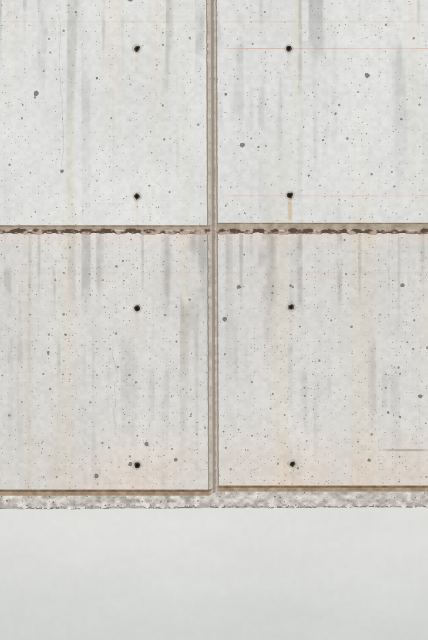
Reproduce this texture procedurally as a Shadertoy shader.

```glsl
float hash(vec2 p) {
    return fract(sin(dot(p, vec2(127.1, 311.7))) * 43758.5453);
}

float noise(vec2 p) {
    vec2 i = floor(p), f = fract(p);
    f = f * f * (3.0 - 2.0 * f);
    return mix(mix(hash(i), hash(i + vec2(1, 0)), f.x),
               mix(hash(i + vec2(0, 1)), hash(i + vec2(1, 1)), f.x), f.y);
}

float fbm(vec2 p) {
    float sum = 0.0, amp = 0.5;
    for (int i = 0; i < 5; i++) {
        sum += amp * noise(p);
        p = p * 2.03 + 17.3;
        amp *= 0.5;
    }
    return sum;
}

// Soft-edged interval from a to b
float band(float v, float a, float b, float s) {
    return smoothstep(a - s, a + s, v) * (1.0 - smoothstep(b - s, b + s, v));
}

// Irregular air bubbles in some cells of a grid
float pits(vec2 p, float cells, float density, float s) {
    vec2 id = floor(p * cells);
    vec2 q = fract(p * cells) - 0.3 - 0.4 * vec2(hash(id + 3.1), hash(id + 7.7));
    float radius = mix(0.06, 0.2, pow(hash(id + 5.3), 3.0));
    float d = length(q) + 0.08 * (noise(p * cells * 9.0) - 0.5);
    return step(hash(id), density) * band(d, -9.0, radius, s * cells);
}

vec3 concreteWall(vec2 p, float s) {
    float lower = 1.0 - smoothstep(0.63, 0.65, p.y);
    float cloud = fbm(p * vec2(9, 6));
    vec3 col = mix(vec3(0.872, 0.876, 0.864), vec3(0.842, 0.838, 0.822), lower);
    col += 0.06 * (cloud - 0.48) + 0.08 * (fbm(p * 150.0) - 0.48);

    // Rain streaks below the top of each panel
    float fall = mix(smoothstep(0.72, 1.0, p.y), smoothstep(0.26, 0.62, p.y), lower);
    float streak = smoothstep(0.5, 0.85, noise(p * vec2(130, 5)));
    streak *= smoothstep(0.3, 0.65, fbm(p * vec2(35, 18)));
    col -= streak * (0.025 + 0.08 * fall);

    // Warm stains
    float warm = lower * (1.0 - smoothstep(0.24, 0.36, p.y)) * smoothstep(0.25, 0.65, cloud);
    col -= warm * vec3(-0.01, 0.025, 0.045);
    col -= smoothstep(0.6, 0.9, noise(p * vec2(45, 2) + 8.0)) * vec3(0, 0.01, 0.03);
    col -= band(p.y, 0.618, 0.634, 0.004) * vec3(-0.025, 0, 0.01);

    // Bubbles, fine to coarse
    float density = mix(0.14, 0.22, lower) * (0.4 + 1.2 * cloud);
    col = mix(col, vec3(0.50, 0.48, 0.45), 0.6 * pits(p, 190.0, density, s));
    col = mix(col, vec3(0.44, 0.42, 0.39), 0.65 * pits(p + 0.37, 95.0, density * 0.55, s));
    col = mix(col, vec3(0.38, 0.36, 0.33), 0.7 * pits(p + 0.71, 40.0, 0.05, s));

    // Hairline cracks and a scar
    float wander = 0.012 * (fbm(vec2(p.y * 22.0, 4)) - 0.5);
    col -= 0.1 * band(p.y, 0.72, 0.99, 0.03) * band(p.x - wander, 0.096, 0.0968, s);
    col -= 0.1 * band(p.y, 0.32, 0.46, 0.02) * band(p.x - 2.0 * wander, 0.181, 0.1818, s);
    float scar = band(p.x, 0.602, 0.665, 0.012) * band(p.y + wander * 0.3, 0.2945, 0.298, 0.001);
    col = mix(col, vec3(0.66, 0.59, 0.53), 0.6 * scar);

    // Red chalk lines
    float right = smoothstep(0.345, 0.365, p.x);
    float away = 1.0 - band(p.x, 0.312, 0.348, 0.003);
    float chalk = away * (0.6 * band(p.y, 0.9653, 0.9664, s) + 0.4 * band(p.y, 0.5732, 0.5742, s));
    chalk += right * (band(p.y, 0.9237, 0.9249, s) + band(p.y, 0.6934, 0.6945, s));
    chalk *= 0.35 + 0.65 * noise(p * vec2(30, 9));
    return mix(col, vec3(0.90, 0.56, 0.50), 0.65 * chalk);
}

// Formwork tie holes in two columns and four rows
vec3 tieHoles(vec3 col, vec2 p, float s) {
    vec4 rows = vec4(0.924, 0.693, 0.518, 0.273);
    for (int i = 0; i < 8; i++) {
        float side = float(i / 4), row = float(i % 4);
        vec2 q = p - vec2(0.2141 + side * (0.237 + 0.002 * row), rows[i % 4] + 0.002 * side * sign(row));
        float d = length(q) + 0.002 * (noise(p * 300.0) - 0.5);
        float rust = band(q.x, -0.003, 0.003, 0.002) * band(q.y, -0.04, 0.0, 0.008);
        col -= rust * (i == 5 ? 1.0 : 0.25) * vec3(0.03, 0.10, 0.17);
        col = mix(col, vec3(0.70, 0.67, 0.62), 0.6 * band(d, 0.004, 0.0075, 0.0015));
        vec3 hole = mix(vec3(0.1), vec3(0.28, 0.26, 0.23), smoothstep(0.001, 0.004, d));
        col = mix(col, hole, band(d, -1.0, 0.0045, s));
    }
    return col;
}

vec3 joints(vec3 col, vec2 p, float ground, float s) {
    float rough = fbm(p * vec2(130, 170)) - 0.48;
    float right = smoothstep(0.325, 0.34, p.x);

    // Vertical groove
    float x = p.x - mix(0.3345, 0.3305, p.y) + 0.0015 * rough;
    vec3 groove = vec3(0.75, 0.715, 0.675) + 0.2 * rough;
    groove = mix(groove, vec3(0.56, 0.51, 0.46), 0.75 * band(x, -0.001, 0.0035, 0.001));
    groove = mix(groove, vec3(0.52, 0.48, 0.43), 0.65 * smoothstep(0.006, 0.007, abs(x)));
    col = mix(col, groove, band(x, -0.0085, 0.0085, s) * step(0.225, p.y));

    // Tan bevel above a crumbled dark seam
    float open = 1.0 - 0.75 * band(x, -0.0035, 0.008, 0.002);
    float top = mix(0.648, 0.652, right);
    vec3 bevel = vec3(0.66, 0.61, 0.54) + 0.25 * rough - 0.12 * band(p.y, top - 0.002, top, s);
    col = mix(col, bevel, open * band(p.y, 0.640, top, s));
    vec3 seam = mix(vec3(0.37, 0.30, 0.25), vec3(0.72, 0.64, 0.59), smoothstep(-0.12, 0.16, rough));
    col = mix(col, seam, open * band(p.y + 0.008 * rough, 0.6345, 0.641, s));

    // Footing: brown sill, rubble strip, ragged shadow
    float ledge = mix(0.2255, 0.2318, right);
    vec3 rubble = vec3(0.77, 0.745, 0.725) + 0.45 * rough;
    rubble = mix(rubble, vec3(0.47, 0.43, 0.40), pits(p, 150.0, 0.3, s));
    col = mix(col, rubble, band(p.y, -1.0, ledge, s));
    vec3 sill = vec3(0.64, 0.56, 0.47) + 0.25 * rough - 0.14 * smoothstep(0.005, 0.007, p.y - ledge);
    col = mix(col, sill, open * band(p.y, ledge, ledge + 0.0095, s));
    float shadow = band(p.y + 0.014 * rough, ground, ground + 0.0028, s);
    return mix(col, vec3(0.36, 0.33, 0.31), 0.75 * shadow * smoothstep(-0.15, 0.1, rough));
}

void mainImage(out vec4 fragColor, in vec2 fragCoord) {
    vec2 p = fragCoord / iResolution.y;
    float s = 0.6 / iResolution.y;
    float ground = 0.2045 + 0.0045 * p.x + 0.002 * (noise(p * 90.0) - 0.5);
    vec3 wall = joints(tieHoles(concreteWall(p, s), p, s), p, ground, s);

    // Smooth floor, paler towards the wall
    vec3 col = mix(vec3(0.825, 0.833, 0.825), vec3(0.875, 0.878, 0.866), smoothstep(0.0, 0.19, p.y));
    col += 0.035 * (fbm(p * vec2(7, 22)) - 0.48) + 0.02 * (fbm(p * 120.0) - 0.48);
    col = mix(col, wall, smoothstep(ground - s, ground + s, p.y));
    fragColor = vec4(col, 1);
}
```
